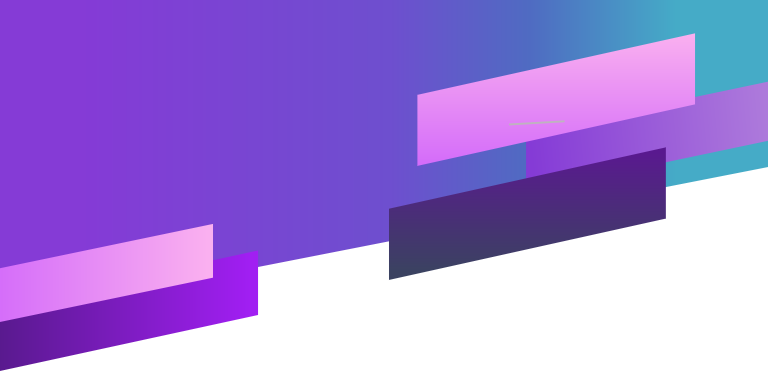
A WebGL 2 fragment shader for this background:

```glsl
#version 300 es
precision highp float;
// Slanted gradient panels over a violet-to-teal field with a white lower corner.

uniform vec2 u_resolution;
out vec4 fragColor;

const vec3 WHITE = vec3(1.0);
const vec3 VIOLET = vec3(0.52, 0.23, 0.84);
const vec3 INDIGO = vec3(0.43, 0.31, 0.81);
const vec3 BLUE = vec3(0.31, 0.42, 0.76);
const vec3 TEAL = vec3(0.27, 0.67, 0.78);
const vec3 ORCHID = vec3(0.83, 0.42, 0.98);
const vec3 BLUSH = vec3(0.98, 0.69, 0.94);
const vec3 LAVENDER = vec3(0.68, 0.48, 0.86);
const vec3 PLUM = vec3(0.35, 0.10, 0.56);
const vec3 SLATE = vec3(0.23, 0.26, 0.38);
const vec3 MAGENTA = vec3(0.63, 0.12, 0.95);
const vec3 SILVER = vec3(0.75, 0.70, 0.75);

// Linear position of v between a and b, limited to 0..1
float ramp(float a, float b, float v) {
    return clamp((v - a) / (b - a), 0.0, 1.0);
}

// Antialiased coverage of a signed distance
float coverage(float dist, float pixel) {
    return clamp(0.5 - dist / pixel, 0.0, 1.0);
}

// Panel with upright sides; corner is its lower left, size its width and height
float slantedPanel(vec2 p, vec2 corner, vec2 size, float slope) {
    vec2 q = p - corner;
    q.y -= slope * q.x;
    vec2 d = abs(q - 0.5 * size) - 0.5 * size;
    return max(d.x, d.y * inversesqrt(1.0 + slope * slope));
}

float segment(vec2 p, vec2 a, vec2 b, float radius) {
    vec2 ab = b - a;
    float t = clamp(dot(p - a, ab) / dot(ab, ab), 0.0, 1.0);
    return length(p - a - t * ab) - radius;
}

vec3 fieldColor(float x) {
    vec3 color = mix(VIOLET, INDIGO, ramp(0.22, 1.02, x));
    color = mix(color, BLUE, ramp(1.02, 1.38, x));
    return mix(color, TEAL, ramp(1.38, 1.76, x));
}

vec3 paint(vec3 base, vec3 color, float dist, float pixel) {
    return mix(base, color, coverage(dist, pixel));
}

void main() {
    // Canvas spans 2 by 1 units
    vec2 p = gl_FragCoord.xy / u_resolution * vec2(2.0, 1.0);
    float pixel = 1.0 / u_resolution.y;

    // Field above a rising diagonal edge
    float edge = (0.173 + 0.196 * p.x - p.y) * 0.981;
    vec3 color = paint(WHITE, fieldColor(p.x), edge, pixel);

    // Right group, back to front
    float lavender = slantedPanel(p, vec2(1.370, 0.501), vec2(0.73, 0.154), 0.21);
    color = paint(color, mix(VIOLET, LAVENDER, ramp(1.37, 2.0, p.x + 0.1 * (p.y - 0.7))), lavender, pixel);

    float pink = slantedPanel(p, vec2(1.087, 0.568), vec2(0.723, 0.185), 0.2216);
    color = paint(color, mix(ORCHID, BLUSH, ramp(0.568, 0.913, p.y)), pink, pixel);

    float dark = slantedPanel(p, vec2(1.013, 0.271), vec2(0.721, 0.1855), 0.2216);
    color = paint(color, mix(SLATE, PLUM, ramp(0.29, 0.60, p.y)), dark, pixel);

    // Left group, running off the canvas
    float magenta = slantedPanel(p, vec2(-0.1, 0.0122), vec2(0.772, 0.168), 0.217);
    color = paint(color, mix(PLUM, MAGENTA, ramp(0.0, 0.65, p.x)), magenta, pixel);

    float blush = slantedPanel(p, vec2(-0.1, 0.1407), vec2(0.6547, 0.140), 0.208);
    color = paint(color, mix(ORCHID, BLUSH, ramp(-0.02, 0.54, p.x)), blush, pixel);

    // Fine stroke across the upper panel
    float stroke = segment(p, vec2(1.328, 0.676), vec2(1.468, 0.684), 0.0025);
    color = paint(color, SILVER, stroke, pixel);

    fragColor = vec4(color, 1.0);
}
```
